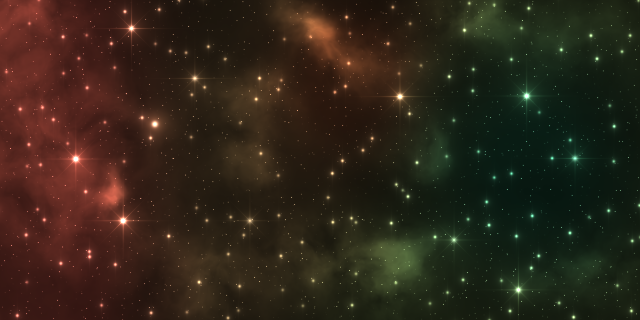
A WebGL 2 fragment shader for this texture:

```glsl
#version 300 es
precision highp float;
// Draws a starfield over drifting nebula clouds, red at left through amber to teal at right.

uniform vec2 u_resolution;
out vec4 fragColor;

const vec3 RED    = vec3(1.00, 0.43, 0.35);
const vec3 ORANGE = vec3(1.00, 0.54, 0.31);
const vec3 AMBER  = vec3(0.95, 0.75, 0.46);
const vec3 MOSS   = vec3(0.70, 0.84, 0.46);
const vec3 TEAL   = vec3(0.27, 0.85, 0.60);

vec3 hash3(vec2 cell) {
    vec3 h = fract(cell.xyx * vec3(0.1031, 0.1030, 0.0973));
    h += dot(h, h.yxz + 33.33);
    return fract((h.xxy + h.yzz) * h.zyx);
}

float gradientDot(vec2 cell, vec2 offset) {
    float angle = 6.2832 * hash3(cell).x;
    return dot(vec2(cos(angle), sin(angle)), offset);
}

float gradientNoise(vec2 p) {
    vec2 i = floor(p), f = fract(p);
    vec2 w = f * f * f * (f * (f * 6.0 - 15.0) + 10.0);
    vec2 e = vec2(0.0, 1.0);
    float low  = mix(gradientDot(i, f), gradientDot(i + e.yx, f - e.yx), w.x);
    float high = mix(gradientDot(i + e.xy, f - e.xy), gradientDot(i + e.yy, f - e.yy), w.x);
    return mix(low, high, w.y);
}

float fbm(vec2 p) {
    float sum = 0.0, amplitude = 0.6;
    for (int i = 0; i < 5; i++) {
        sum += amplitude * gradientNoise(p);
        p = mat2(1.6, 1.2, -1.2, 1.6) * p + 17.3;
        amplitude *= 0.52;
    }
    return sum;
}

// Soft elliptical falloff
float lobe(vec2 p, vec2 center, vec2 radius) {
    vec2 d = (p - center) / radius;
    return exp(-dot(d, d));
}

// Local hue shared by gas and stars
vec3 tintAt(vec2 p) {
    vec3 tint = mix(RED, AMBER, smoothstep(0.25, 0.72, p.x));
    tint = mix(tint, MOSS, smoothstep(0.85, 1.45, p.x + 0.35 * (0.5 - p.y)));
    tint = mix(tint, ORANGE, min(1.0, 1.3 * lobe(p, vec2(1.10, 0.76), vec2(0.24, 0.29))));
    return mix(tint, TEAL, min(1.0, 1.15 * lobe(p, vec2(1.68, 0.48), vec2(0.34, 0.34))));
}

// Cloud brightness, placed by lobes and broken up by noise
float cloudAt(vec2 p) {
    vec2 q = p + 0.09 * vec2(fbm(p * 4.0 + 3.1), fbm(p * 4.0 + 41.7));
    float c = 0.20 * lobe(q, vec2(0.12, 0.62), vec2(0.30, 0.22));
    c += 0.24 * lobe(q, vec2(0.06, 0.95), vec2(0.17, 0.12));
    c += 0.12 * lobe(q, vec2(0.24, 0.30), vec2(0.28, 0.20));
    c += 0.42 * lobe(q, vec2(0.35, 0.40), vec2(0.045, 0.065));
    c += 0.17 * lobe(q, vec2(0.81, 0.71), vec2(0.13, 0.09));
    c += 0.15 * lobe(q, vec2(0.78, 0.49), vec2(0.09, 0.11));
    c += 0.16 * lobe(q, vec2(0.65, 0.11), vec2(0.15, 0.11));
    c += 0.16 * lobe(q, vec2(0.96, 0.20), vec2(0.13, 0.10));
    c += 0.27 * lobe(q, vec2(1.22, 0.16), vec2(0.14, 0.13));
    c += 0.17 * lobe(q, vec2(1.18, 0.82), vec2(0.16, 0.09));
    c += 0.18 * lobe(q, vec2(1.31, 0.54), vec2(0.09, 0.08));
    c += 0.22 * lobe(q, vec2(1.47, 0.96), vec2(0.12, 0.08));
    c += 0.09 * lobe(q, vec2(1.76, 0.88), vec2(0.24, 0.14));
    c += 0.13 * lobe(q, vec2(1.84, 0.16), vec2(0.20, 0.10));
    // Diagonal bright ridge
    vec2 ridge = mat2(0.66, 0.75, -0.75, 0.66) * (q - vec2(0.99, 0.89));
    c += 0.38 * lobe(ridge, vec2(0.0), vec2(0.13, 0.055));
    return c * clamp(0.95 + 1.9 * fbm(q * 6.0 + 9.0), 0.15, 1.9);
}

// Core, halo and eight-pointed diffraction rays
vec3 flare(vec2 p, vec2 center, float power, float rays, vec3 tint) {
    vec2 d = p - center, a = abs(d);
    vec2 g = abs(vec2(d.x + d.y, d.x - d.y)) * 0.707;
    float r = length(d), w = max(0.0014, 0.45 / u_resolution.y);
    float cross = exp(-a.y / w - a.x * 27.0) + exp(-a.x / w - a.y * 27.0);
    float diagonal = exp(-g.x / w - g.y * 42.0) + exp(-g.y / w - g.x * 42.0);
    float core = exp(-r * r / 0.00007);
    float halo = 0.5 * exp(-r * 62.0) + 0.12 * exp(-r * 23.0);
    return power * (mix(tint, vec3(1.0), 0.6) * core + tint * (halo + rays * (0.65 * cross + 0.45 * diagonal)));
}

// Scattered stars with small glows and faint vertical streaks
float glowStars(vec2 p, float size) {
    vec2 cell = floor(p / size);
    float light = 0.0;
    for (int y = -1; y <= 1; y++) for (int x = -1; x <= 1; x++) {
        vec2 id = cell + vec2(x, y);
        vec3 h = hash3(id + 71.0);
        vec2 d = p - (id + h.xy) * size;
        float power = step(0.22, h.z) * mix(0.35, 1.0, fract(h.z * 37.0));
        float streak = 0.13 * exp(-abs(d.x) * 550.0 - abs(d.y) * 60.0);
        light += power * (exp(-dot(d, d) / 0.00002) + 0.30 * exp(-length(d) * 120.0) + streak);
    }
    return light;
}

// Fine dust, one speck at most per cell
float dust(vec2 p, float size) {
    vec3 h = hash3(floor(p / size) + 137.0);
    vec2 d = (fract(p / size) - mix(vec2(0.15), vec2(0.85), h.xy)) * size;
    float r = max(0.0013, 0.5 / u_resolution.y);
    return step(0.3, h.z) * pow(fract(h.z * 53.0), 2.5) * exp(-dot(d, d) / (r * r));
}

void main() {
    vec2 p = gl_FragCoord.xy / u_resolution.y;
    vec3 tint = tintAt(p);
    vec3 glow = mix(tint, vec3(1.0, 0.85, 0.65), 0.12);

    // Gas
    float base = 0.115 + 0.10 * smoothstep(0.65, 0.0, p.x) + 0.04 * lobe(p, vec2(1.08, 0.68), vec2(0.3, 0.2));
    base *= 1.0 + 0.45 * fbm(p * 3.0 + 5.0);
    vec3 color = tint * (base + cloudAt(p));

    // Small stars
    color += mix(tint, vec3(1.0), 0.35) * 0.65 * (dust(p, 0.025) + dust(p + 5.37, 0.036));
    color += mix(tint, vec3(1.0), 0.22) * glowStars(p, 0.105);

    // Principal stars
    color += flare(p, vec2(0.237, 0.503), 1.15, 0.8, glow);
    color += flare(p, vec2(0.385, 0.310), 1.15, 1.0, glow);
    color += flare(p, vec2(0.411, 0.911), 0.75, 0.9, glow);
    color += flare(p, vec2(0.484, 0.612), 1.00, 0.0, glow);
    color += flare(p, vec2(0.609, 0.755), 0.50, 0.9, glow);
    color += flare(p, vec2(0.781, 0.310), 0.38, 1.0, glow);
    color += flare(p, vec2(1.250, 0.698), 0.90, 0.9, glow);
    color += flare(p, vec2(1.419, 0.250), 0.45, 1.0, glow);
    color += flare(p, vec2(1.620, 0.094), 0.75, 0.9, glow);
    color += flare(p, vec2(1.646, 0.700), 0.90, 0.9, glow);
    color += flare(p, vec2(1.797, 0.505), 0.50, 0.9, glow);

    fragColor = vec4(clamp(color, 0.0, 1.0), 1.0);
}
```
